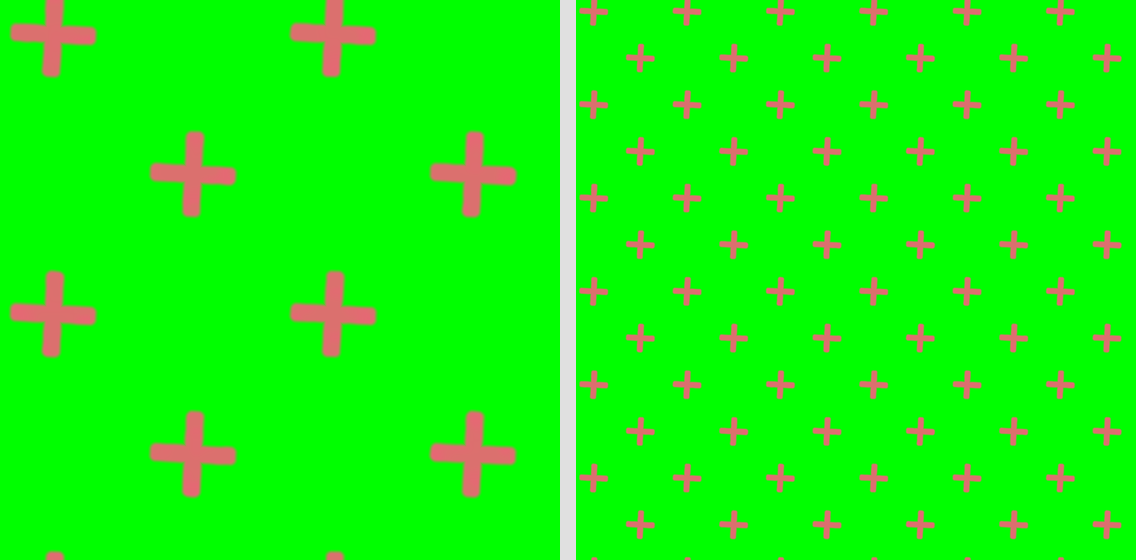
Left, the tile; right, the same tile 3 across and 3 down.
Write a Shadertoy shader that draws this pattern.

```glsl
const vec3 GREEN = vec3(0.0, 1.0, 0.0);
const vec3 ROSE = vec3(0.86, 0.44, 0.43);
const vec3 PINK = vec3(0.91, 0.40, 0.46);
const float REPEATS = 2.0;                // cells per side, two crosses per cell
const vec2 ORIGIN = vec2(0.095, 0.939);   // centre of one cross
const float TILT = 0.052;                 // clockwise, in radians
const float ARM_LENGTH = 0.0765;          // centre to tip
const float ARM_HALF_WIDTH = 0.0160;
const float CORNER_RADIUS = 0.0105;
const float EDGE_SOFTNESS = 0.0048;
const float EDGE_WOBBLE = 0.0014;
const float WOBBLE_GRID = 64.0;           // whole numbers keep the noise tiling
const float TINT_GRID = 40.0;

float hash(vec2 p) {
    vec3 q = fract(vec3(p.xyx) * 0.1031);
    q += dot(q, q.yzx + 33.33);
    return fract((q.x + q.y) * q.z);
}

// Value noise that wraps over the unit square
float tilingNoise(vec2 uv, float grid) {
    vec2 p = uv * grid;
    vec2 cell = floor(p);
    vec2 f = fract(p);
    f = f * f * (3.0 - 2.0 * f);
    vec2 lo = mod(cell, grid);
    vec2 hi = mod(cell + 1.0, grid);
    return mix(mix(hash(lo), hash(vec2(hi.x, lo.y)), f.x),
               mix(hash(vec2(lo.x, hi.y)), hash(hi), f.x), f.y);
}

// Offset from the nearest cross centre on the staggered lattice
vec2 nearestCross(vec2 uv) {
    vec2 q = (uv - ORIGIN) * REPEATS;
    vec2 corner = fract(q + 0.5) - 0.5;
    vec2 middle = fract(q) - 0.5;
    return (dot(corner, corner) < dot(middle, middle) ? corner : middle) / REPEATS;
}

vec2 rotate(vec2 p, float angle) {
    float c = cos(angle), s = sin(angle);
    return vec2(c * p.x - s * p.y, s * p.x + c * p.y);
}

float roundedBox(vec2 p, vec2 halfSize, float radius) {
    vec2 d = abs(p) - halfSize + radius;
    return length(max(d, 0.0)) + min(max(d.x, d.y), 0.0) - radius;
}

float crossDistance(vec2 p) {
    vec2 bar = vec2(ARM_LENGTH, ARM_HALF_WIDTH);
    return min(roundedBox(p, bar, CORNER_RADIUS),
               roundedBox(p, bar.yx, CORNER_RADIUS));
}

void mainImage(out vec4 fragColor, in vec2 fragCoord) {
    vec2 uv = fragCoord / iResolution.xy;
    vec2 p = rotate(nearestCross(uv), TILT);

    // Slightly uneven, soft outline
    float wobble = (tilingNoise(uv, WOBBLE_GRID) - 0.5) * EDGE_WOBBLE;
    float soft = max(EDGE_SOFTNESS, 1.0 / iResolution.y);
    float coverage = 1.0 - smoothstep(-soft, soft, crossDistance(p) + wobble);

    // Patches of pinker ink, strongest near the tips
    float tip = smoothstep(0.3, 0.9, length(p) / ARM_LENGTH);
    float patchy = smoothstep(0.35, 0.8, tilingNoise(uv, TINT_GRID));
    vec3 ink = mix(ROSE, PINK, patchy * mix(0.25, 0.8, tip));

    fragColor = vec4(mix(GREEN, ink, coverage), 1.0);
}
```
